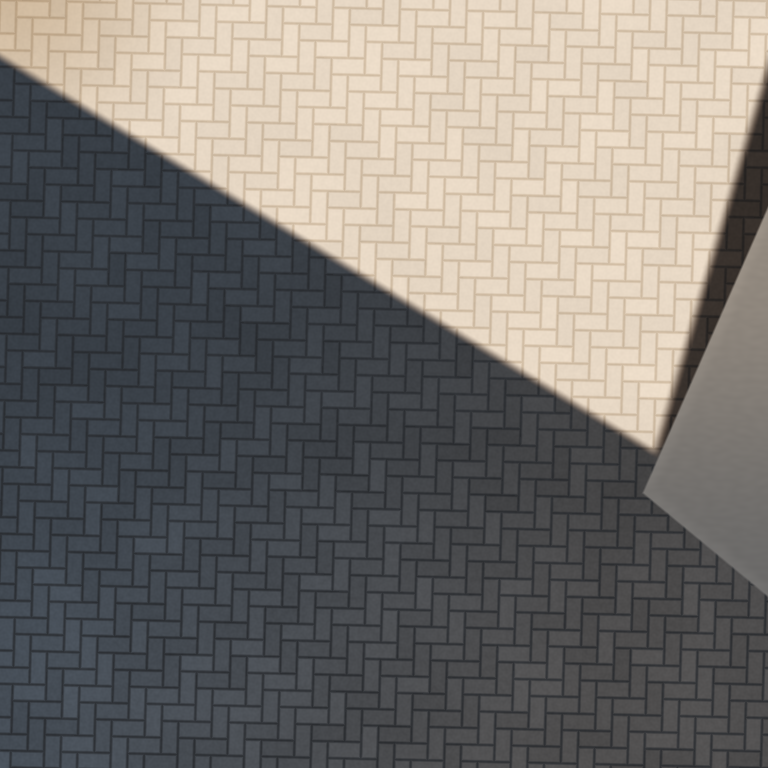
Write a WebGL 2 fragment shader that draws this texture.

```glsl
#version 300 es
precision highp float;
// Herringbone brick paving cut by a diagonal shadow, with a grey slab at the right edge.
uniform vec2 u_resolution;
out vec4 fragColor;

float hash(vec2 p) {
  p = fract(p * vec2(0.1031, 0.1137));
  p += dot(p, p.yx + 33.33);
  return fract((p.x + p.y) * p.x * 17.31);
}

float gradientDot(vec2 cell, vec2 offset) {
  float angle = 6.2832 * hash(cell + 71.0);
  return dot(vec2(cos(angle), sin(angle)), offset);
}

float gradientNoise(vec2 p) {
  vec2 i = floor(p), f = p - i;
  vec2 w = f * f * f * (f * (f * 6.0 - 15.0) + 10.0);
  float low = mix(gradientDot(i, f), gradientDot(i + vec2(1, 0), f - vec2(1, 0)), w.x);
  float high = mix(gradientDot(i + vec2(0, 1), f - vec2(0, 1)), gradientDot(i + 1.0, f - 1.0), w.x);
  return mix(low, high, w.y);
}

// Returns distance to the nearest joint (in brick widths) and a random value per brick.
vec2 herringbone(vec2 p) {
  vec2 cell = floor(p), f = p - cell;
  float slot = mod(cell.x - cell.y, 4.0);
  vec2 local = f;
  if (slot > 2.5) {            // upper half of an upright brick
    local = f.yx;
  } else if (slot > 1.5) {     // lower half of an upright brick
    local = f.yx + vec2(1, 0);
    cell.y -= 1.0;
  } else if (slot > 0.5) {     // right half of a lying brick
    local.x += 1.0;
    cell.x -= 1.0;
  }
  vec2 toEdge = min(local, vec2(2, 1) - local);
  return vec2(min(toEdge.x, toEdge.y), hash(cell + 200.0));
}

// Signed distance to the line through a and b, positive on its left.
float lineSide(vec2 p, vec2 a, vec2 b) {
  vec2 d = normalize(b - a);
  return d.x * (p.y - a.y) - d.y * (p.x - a.x);
}

void main() {
  vec2 uv = gl_FragCoord.xy / u_resolution;
  float pixel = 1.0 / min(u_resolution.x, u_resolution.y);

  // Paving, slightly turned clockwise
  mat2 brickAxes = mat2(0.0217, -0.0005, -0.00065, -0.0217);
  vec2 brick = herringbone(inverse(brickAxes) * (uv - vec2(0.4005, 0.5999)));
  float joint = 1.0 - smoothstep(0.0, 0.15, brick.x);
  float grain = 0.5 * gradientNoise(uv * 260.0) + 0.5 * gradientNoise(uv * 120.0);
  float mottle = gradientNoise(uv * 7.0 + 3.0);
  float tone = 1.0 + 0.06 * (brick.y - 0.5) + 0.05 * grain + 0.03 * mottle;

  // Sunlit bricks, tanned towards the upper left corner
  vec3 sunny = mix(vec3(0.91, 0.85, 0.775), vec3(0.79, 0.71, 0.61), joint * 0.85);
  float tan = 1.0 - smoothstep(0.0, 0.3, distance(uv, vec2(0.0, 1.04)));
  sunny *= mix(vec3(1), vec3(0.88, 0.84, 0.78), tan);
  sunny *= mix(1.0, tone, 0.6);

  // Shaded bricks, bluer at the left and greyer at the lower right
  vec3 shade = mix(vec3(0.255, 0.285, 0.32), vec3(0.29, 0.285, 0.285), smoothstep(0.1, 1.0, uv.x + 0.2 - 0.4 * uv.y));
  shade *= 1.08 - 0.2 * smoothstep(0.1, 0.6, uv.y);
  shade = mix(shade, vec3(0.155, 0.165, 0.18), joint * 0.8);
  shade *= 1.0 + 2.0 * (tone - 1.0);

  // Sun wedge between two soft shadow edges
  float upperSide = lineSide(uv, vec2(0.0, 0.926), vec2(0.852, 0.411));
  float leftSide = lineSide(uv, vec2(0.853, 0.408), vec2(1.0, 0.909));
  float sun = smoothstep(-0.007, 0.008, upperSide) * smoothstep(-0.008, 0.010, leftSide);
  float sideShadow = smoothstep(-0.01, 0.02, upperSide) * smoothstep(0.01, -0.01, leftSide);
  shade *= mix(vec3(1), vec3(0.86, 0.76, 0.68), sideShadow);
  vec3 color = mix(shade, sunny, pow(vec3(sun), vec3(0.9, 1.0, 1.1)));

  // Slab: darkens downwards, with faint grain
  vec2 corner = vec2(0.837, 0.358);
  float slabEdge = min(-lineSide(uv, corner, vec2(1.0, 0.73)), lineSide(uv, corner, vec2(1.0, 0.223)));
  vec3 slab = mix(vec3(0.42, 0.415, 0.41), vec3(0.57, 0.535, 0.495), smoothstep(0.23, 0.68, uv.y));
  slab *= 1.0 + 0.03 * gradientNoise(uv * vec2(60.0, 140.0));
  slab *= 1.0 + 0.06 * smoothstep(0.02, 0.0, slabEdge);
  float blur = max(pixel, 0.002);
  color = mix(color, slab, smoothstep(-blur, blur, slabEdge));

  fragColor = vec4(color, 1.0);
}
```
